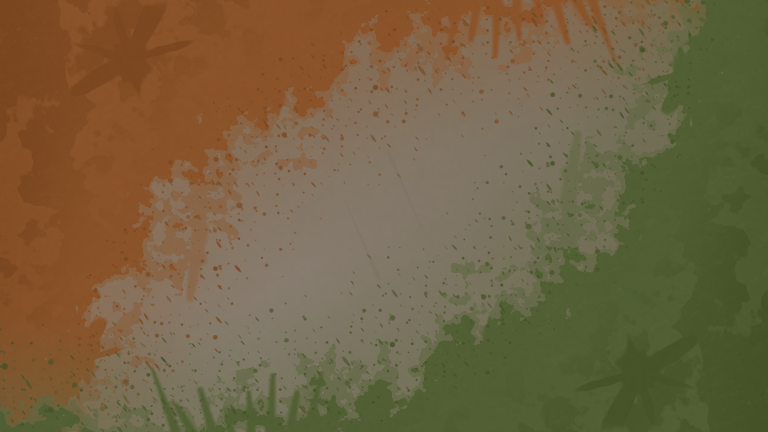
This background is drawn by a WebGL 1 fragment shader. Its source:

```glsl
precision highp float;
uniform vec2 u_resolution;

#define PAPER_LIGHT vec3(0.535, 0.493, 0.445)
#define PAPER_SHADE vec3(0.495, 0.452, 0.385)
#define ORANGE_WASH vec3(0.540, 0.370, 0.230)
#define ORANGE_BODY vec3(0.545, 0.325, 0.160)
#define ORANGE_DARK vec3(0.465, 0.265, 0.115)
#define GREEN_WASH vec3(0.375, 0.405, 0.260)
#define GREEN_BODY vec3(0.320, 0.372, 0.205)
#define GREEN_DARK vec3(0.262, 0.312, 0.140)
#define BAND_AXIS vec2(0.763, 0.646)
#define EDGE_OFFSET 0.385
#define EDGE_CURVE 0.5
#define EDGE_SOFT 0.006

vec2 hash2(vec2 p) {
  vec3 a = fract(p.xyx * vec3(0.1031, 0.1030, 0.0973));
  a += dot(a, a.yzx + 33.33);
  return fract((a.xx + a.yz) * a.zy);
}

float noise(vec2 p) {
  vec2 i = floor(p), f = fract(p);
  f = f * f * (3.0 - 2.0 * f);
  vec2 e = vec2(1.0, 0.0);
  return mix(mix(hash2(i).x, hash2(i + e).x, f.x),
             mix(hash2(i + e.yx).x, hash2(i + e.xx).x, f.x), f.y);
}

float fbm(vec2 p) {
  float sum = 0.0, amp = 0.533;
  for (int i = 0; i < 4; i++) {
    sum += amp * noise(p);
    p = mat2(1.6, 1.2, -1.2, 1.6) * p + 7.3;
    amp *= 0.5;
  }
  return sum;
}

// Signed depth into the painted corner, positive inside
float paintDepth(vec2 p) {
  float along = dot(p, BAND_AXIS) + 0.13;
  float across = dot(p, vec2(-BAND_AXIS.y, BAND_AXIS.x));
  return across - EDGE_OFFSET + EDGE_CURVE * along * along;
}

float cover(float d, float soft) { return smoothstep(-soft, soft, d); }

// Tapered stroke, positive inside
float drip(vec2 p, vec2 a, vec2 b, float ra, float rb) {
  vec2 ab = b - a;
  float t = clamp(dot(p - a, ab) / dot(ab, ab), 0.0, 1.0);
  return mix(ra, rb, t) - length(p - a - ab * t);
}

// Burst with uneven arms, positive inside
float splat(vec2 p, float radius) {
  float r = length(p);
  float arm = noise(p / max(r, 0.001) * 3.5 + 9.0);
  return radius * (0.65 + 2.2 * arm * arm * arm) - r + 0.025 * (noise(p * 45.0) - 0.5);
}

// Scattered round and stretched droplets, thinning away from the paint
float droplets(vec2 p, float px) {
  float ink = 0.0;
  for (int i = 0; i < 4; i++) {
    float k = float(i), scale = 19.0 + 9.0 * k;
    vec2 q = p * scale + k * 5.37, id = floor(q);
    vec2 h = hash2(id + 31.0 * k), g = hash2(id + 57.0 + 13.0 * k);
    vec2 o = fract(q) - 0.5 - 0.4 * (h - 0.5);
    float tilt = 0.8 + 0.6 * g.x;
    vec2 s = vec2(dot(o, vec2(cos(tilt), -sin(tilt))), dot(o, vec2(sin(tilt), cos(tilt))));
    s *= g.y > 0.68 ? vec2(0.5, 1.7) : vec2(1.0);
    float d = paintDepth((id + 0.5 - k * 5.37) / scale);
    float chance = 0.42 * smoothstep(-0.36, -0.10, d) * (1.0 - smoothstep(0.0, 0.1, d));
    float dot1 = cover((0.05 + 0.10 * h.x * h.x - length(s)) / scale, px);
    ink = max(ink, dot1 * step(g.x, chance) * (0.55 + 0.45 * h.y));
  }
  return ink;
}

// Coverage of glow, wash, body and dark pigment for one corner
vec4 paintLayers(vec2 p, float px) {
  float d = paintDepth(p);
  float broad = fbm(p * 6.0 + 3.0) - 0.5;
  float medium = fbm(p * 17.0 + 11.0) - 0.5;
  float lace = fbm(p * 42.0 + 23.0) - 0.5;

  float glow = smoothstep(-0.38, 0.02, d);
  float wash = d + 0.055 + 0.22 * broad + 0.28 * medium + 0.24 * lace;
  wash = max(wash, drip(p, vec2(-0.425, -0.03), vec2(-0.449, -0.19), 0.020, 0.008));
  wash = max(wash, 0.024 - length(p - vec2(-0.43, -0.10)) + 0.03 * medium);

  float body = d - 0.005 + 0.20 * broad + 0.20 * medium + 0.19 * lace;
  body = max(body, splat(p - vec2(-0.26, 0.29), 0.052));
  body = max(body, splat(p - vec2(-0.70, -0.335), 0.052));
  // Fan of streaks at the canvas edge
  for (int i = 0; i < 8; i++) {
    float k = float(i);
    vec2 h = hash2(vec2(k, 4.0));
    vec2 root = vec2(0.18 + 0.042 * k, 0.52);
    vec2 tip = root + vec2(0.014 * (k - 2.5), -0.06 - 0.12 * h.x);
    body = max(body, drip(p, root, tip, 0.012, 0.002 + 0.005 * h.y));
  }

  // Mottled pigment, a dark burst and fine dry-brush scratches
  float mottle = fbm(p * vec2(8.0, 5.0) + 2.5 * vec2(medium, broad) + 17.0);
  float inside = smoothstep(0.0, 0.35, d);
  float dark = 0.55 * inside * smoothstep(0.46, 0.56, mottle + 0.25 * lace);
  dark = max(dark, 0.75 * cover(splat(p - vec2(-0.588, 0.361), 0.075), 0.012));
  dark += 0.3 * smoothstep(0.70, 0.89, abs(p.x)) * inside;
  float scratch = 1.0 - smoothstep(0.0, 0.025, abs(fbm(p * vec2(15.0, 24.0) + 3.0 * medium) - 0.43));

  float bodyCover = cover(body, EDGE_SOFT) * (1.0 - 0.13 * scratch);
  float ink = max(dark * bodyCover, 0.85 * droplets(p, px));
  return vec4(glow, cover(wash, EDGE_SOFT), bodyCover, clamp(ink, 0.0, 1.0));
}

vec3 applyPaint(vec3 base, vec4 layers, vec3 wash, vec3 body, vec3 dark) {
  base = mix(base, wash, 0.42 * layers.x);
  base = mix(base, wash, 0.62 * layers.y);
  base = mix(base, body, layers.z);
  return mix(base, dark, layers.w);
}

void main() {
  vec2 p = (gl_FragCoord.xy - 0.5 * u_resolution) / u_resolution.y;
  float px = 0.8 / u_resolution.y;
  float along = dot(p, BAND_AXIS);

  // Paper band, palest toward the lower left
  vec3 color = mix(PAPER_LIGHT, PAPER_SHADE, smoothstep(-0.6, 0.65, along));
  color += 0.012 * (fbm(p * 7.0) - 0.5);

  color = applyPaint(color, paintLayers(p, px), ORANGE_WASH, ORANGE_BODY, ORANGE_DARK);
  color = applyPaint(color, paintLayers(-p, px), GREEN_WASH, GREEN_BODY, GREEN_DARK);

  // Faint long scratches across the band
  vec2 a = vec2(0.012, 0.144), b = vec2(0.09, -0.035);
  float mark = max(drip(p, a, b, 0.004, 0.001), drip(-p, a, b, 0.004, 0.001));
  color = mix(color, PAPER_SHADE * 0.94, 0.35 * cover(mark, 2.0 * px));

  color += 0.012 * (fbm(p * 90.0) - 0.5);
  gl_FragColor = vec4(color, 1.0);
}
```
